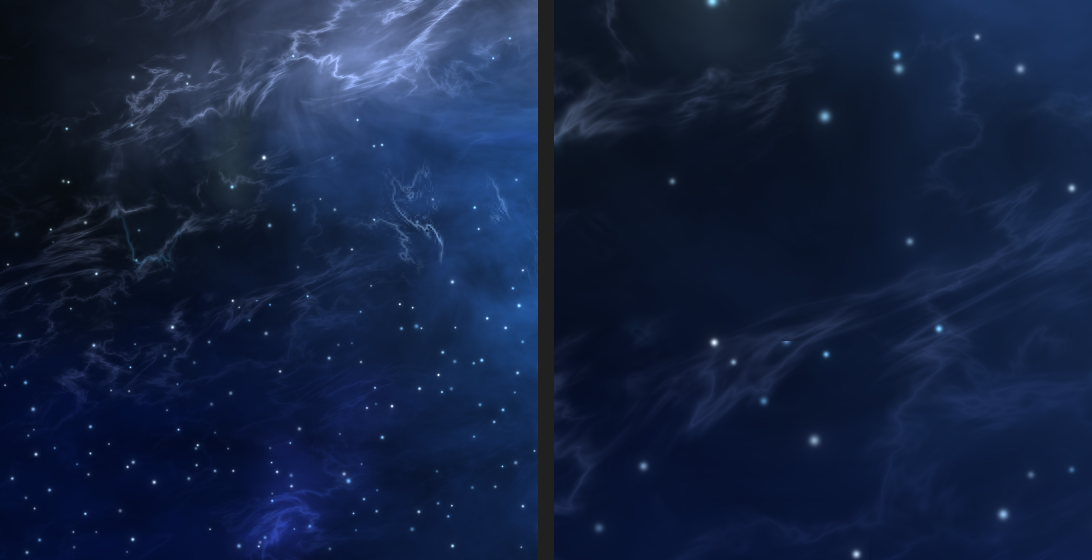
Left, the full canvas; right, a detail of the centre.
A WebGL 2 fragment shader for this texture:

```glsl
#version 300 es
precision highp float;
// A deep blue nebula: broad colour gradients, drifting haze, pale torn wisps,
// thin curling filaments and small soft stars. All clouds come from layered,
// self-warping sines; the stars are scattered by hashing a few cell grids.

uniform vec2 u_resolution;
out vec4 fragColor;

vec3 hash3(vec2 cell) {
  vec3 h = fract(cell.xyx * vec3(0.1031, 0.1030, 0.0973));
  h += dot(h, h.yxz + 33.33);
  return fract((h.xxy + h.yzz) * h.zyx);
}

// Layered sines, each octave turned and bent by the one before; about -0.8..0.8
float billow(vec2 p) {
  float sum = 0.0, amp = 0.5;
  for (int i = 0; i < 6; i++) {
    p = mat2(0.8, 0.6, -0.6, 0.8) * p * 1.9 + 1.7;
    p += 0.7 * sin(p.yx * 0.7 + float(i) * 2.3);
    sum += amp * sin(p.x) * sin(p.y);
    amp *= 0.56;
  }
  return sum;
}

// Soft elliptical spot
float glow(vec2 p, vec2 center, vec2 radius) {
  vec2 d = (p - center) / radius;
  return exp(-dot(d, d));
}

// Bright crests along the zero lines of the cloud field
float wisps(vec2 p) {
  float crest = pow(max(0.0, 1.0 - 2.2 * abs(billow(p))), 4.0);
  return crest * smoothstep(-0.1, 0.5, billow(p * 0.45 + 7.0));
}

// Thin line of even width along a zero contour
float filament(vec2 p, float scale) {
  float field = billow(p * scale + 4.0);
  float slope = length(vec2(dFdx(field), dFdy(field))) * u_resolution.y;
  float line = exp(-abs(field) / (slope + 0.8) / 0.0026);
  return line * smoothstep(-0.05, 0.35, billow(p * 5.0 + 11.0));
}

vec3 stars(vec2 p) {
  vec3 light = vec3(0.0);
  for (int layer = 0; layer < 3; layer++) {
    float cells = 9.0 * pow(1.75, float(layer));
    vec2 g = p * cells + float(layer) * 17.0;
    vec3 h = hash3(floor(g) + 5.0);
    vec3 look = hash3(floor(g) + 71.0);
    float d = length(fract(g) - 0.2 - 0.6 * h.xy) / cells;
    float present = step(h.z, mix(0.30, 0.08, smoothstep(0.3, 0.75, p.y)));
    float size = mix(0.0022, 0.0040, look.x * look.x) * pow(0.85, float(layer));
    float shine = exp(-d * d / (size * size)) + 0.15 * exp(-d / (size * 1.8));
    vec3 tint = mix(vec3(0.42, 0.72, 0.85), vec3(0.92, 0.95, 0.92), look.y);
    light += present * shine * tint * mix(0.3, 0.95, look.z);
  }
  return light;
}

void main() {
  vec2 p = gl_FragCoord.xy / u_resolution.y;
  float drift = billow(p * 2.2);
  float cloud = billow(p * vec2(4.0, 6.0) + 3.0);
  vec2 w = p + 0.09 * vec2(drift, cloud);

  // Broad gradient: black and navy on the left, blue to grey on the right
  vec3 left = mix(vec3(0.01, 0.05, 0.19), vec3(0.03, 0.05, 0.08),
                  smoothstep(0.25, 0.62, w.y));
  vec3 right = mix(vec3(0.05, 0.11, 0.24), vec3(0.12, 0.23, 0.43),
                   smoothstep(0.1, 0.65, w.y));
  right = mix(right, vec3(0.25, 0.31, 0.45), smoothstep(0.7, 1.0, w.y));
  vec3 color = mix(left, right,
                   smoothstep(0.12, 0.92, w.x + 0.25 * (w.y - 0.5)));
  color += vec3(0.02, 0.11, 0.19) * glow(w, vec2(1.0, 0.56), vec2(0.16, 0.3));
  color *= 1.0 - 0.38 * glow(w, vec2(0.77, 0.45), vec2(0.15, 0.11));

  // Haze: a rising grey band, an olive column and violet clouds
  float rise = (w.y - 0.79 - 0.2 * p.x) / 0.11;
  float band = exp(-rise * rise) * smoothstep(0.0, 0.45, p.x);
  color += vec3(0.09, 0.095, 0.12) * band * (0.9 + 0.8 * cloud);
  color += vec3(0.09, 0.10, 0.07) * glow(w, vec2(0.39, 0.70), vec2(0.05, 0.10));
  float violet = glow(w, vec2(0.51, 0.06), vec2(0.07, 0.12))
               + 0.5 * glow(w, vec2(0.65, 0.22), vec2(0.07, 0.10))
               + 0.6 * glow(w, vec2(0.95, 0.745), vec2(0.06, 0.02));
  color += vec3(0.07, 0.08, 0.23) * violet;
  color *= 1.0 + 0.3 * cloud + 0.15 * billow(p * vec2(14.0, 20.0));

  // Torn wisps, stretched along a gentle upward slant
  vec2 q = mat2(0.93, -0.36, 0.36, 0.93) * p * vec2(7.0, 14.0);
  float torn = wisps(q) + 0.6 * wisps(q * 1.8 + 3.0);
  float reach = 0.8 * band + 0.9 * glow(p, vec2(0.24, 0.60), vec2(0.13, 0.08))
              + 0.6 * glow(p, vec2(0.25, 0.87), vec2(0.16, 0.09))
              + 0.5 * glow(p, vec2(0.46, 0.60), vec2(0.16, 0.14))
              + 0.5 * glow(p, vec2(0.15, 0.41), vec2(0.22, 0.10));
  color += vec3(0.36, 0.38, 0.44) * torn * min(reach, 1.0);
  color += vec3(0.13, 0.17, 0.34) * torn * (0.15 + 0.6 * violet);

  // Curling filaments: teal on the left, paler and tighter on the right
  float teal = glow(p, vec2(0.09, 0.32), vec2(0.14, 0.14))
             + 0.7 * glow(p, vec2(0.27, 0.54), vec2(0.12, 0.09));
  float pale = glow(p, vec2(0.82, 0.60), vec2(0.13, 0.09))
             + 0.5 * glow(p, vec2(0.84, 0.37), vec2(0.08, 0.07));
  color += vec3(0.13, 0.27, 0.33) * filament(p, 5.0) * teal;
  color += vec3(0.38, 0.44, 0.48) * filament(p, 8.0) * pale;

  color += stars(p);
  fragColor = vec4(clamp(color, 0.0, 1.0), 1.0);
}
```
